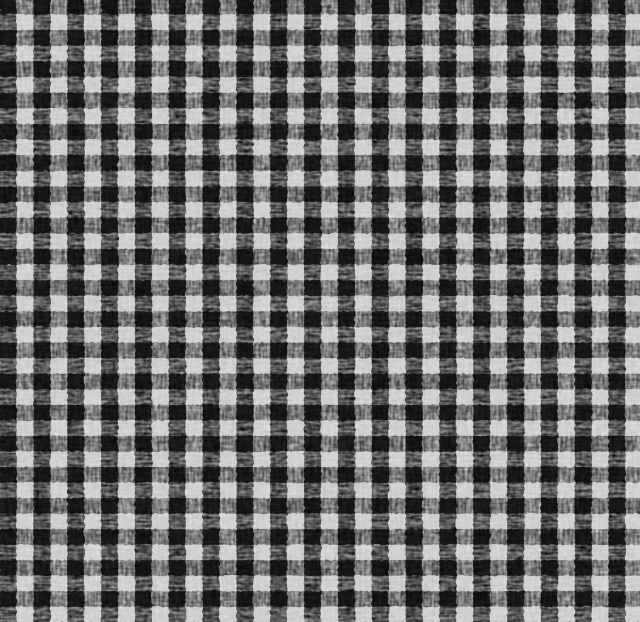
This pattern is drawn by a Shadertoy shader. Its source:

```glsl
#define REPEATS vec2(18.92, 19.95)  // checks across and down
#define STRIPE_CENTRE vec2(0.24, 0.207)
#define STRIPE_HALF 0.25
#define THREADS 230.0
#define DARK 0.085
#define LIGHT 0.815
#define COLUMN_SHARE 0.35  // light yarn showing in dark columns
#define ROW_SHARE 0.54     // light yarn showing in dark rows
#define STREAK 0.55
#define WOBBLE 0.05
#define BOW 0.03

vec2 gradient(vec2 cell) {
    vec3 q = fract(cell.xyx * vec3(0.1031, 0.1030, 0.0973));
    q += dot(q, q.yzx + 33.33);
    float angle = 6.2832 * fract((q.x + q.y) * q.z);
    return vec2(cos(angle), sin(angle));
}

float gradientNoise(vec2 p) {
    vec2 i = floor(p), f = fract(p);
    vec2 u = f * f * f * (f * (f * 6.0 - 15.0) + 10.0);
    vec2 e = vec2(0.0, 1.0);
    float low = mix(dot(gradient(i), f),
                    dot(gradient(i + e.yx), f - e.yx), u.x);
    float high = mix(dot(gradient(i + e.xy), f - e.xy),
                     dot(gradient(i + e.yy), f - e.yy), u.x);
    return mix(low, high, u.y);
}

// Uneven yarn: long streaks along x, broken by shorter slubs
float yarn(vec2 p) {
    return gradientNoise(p * vec2(30.0, THREADS))
         + 0.8 * gradientNoise(p * vec2(120.0, 0.87 * THREADS) + 37.3);
}

// 1 inside the dark stripes, 0 between them
vec2 stripes(vec2 checks, vec2 softness) {
    vec2 fromCentre = abs(fract(checks - STRIPE_CENTRE + 0.5) - 0.5);
    return smoothstep(-softness, softness, STRIPE_HALF - fromCentre);
}

void mainImage(out vec4 fragColor, in vec2 fragCoord) {
    vec2 uv = fragCoord / iResolution.xy;
    uv.y = 1.0 - uv.y;

    // Fine yarn fades out where the canvas cannot resolve it
    vec2 pixelsPerThread = iResolution.xy / THREADS;
    float detail = smoothstep(0.7, 2.0, min(pixelsPerThread.x, pixelsPerThread.y));
    float weft = detail * yarn(uv);
    float warp = detail * yarn(uv.yx + 5.7);
    float cloud = gradientNoise(uv * 9.0) + 0.6 * gradientNoise(uv * 31.0 + 11.0);

    // Check grid, gently bowed, with each thread slightly out of line
    vec2 checks = uv * REPEATS;
    checks.y -= BOW * sin(3.1416 * uv.y);
    checks += WOBBLE * vec2(gradientNoise(uv * vec2(19.0, 150.0)),
                            gradientNoise(uv * vec2(150.0, 20.0) + 71.0));
    vec2 softness = max(0.7 * REPEATS / iResolution.xy, vec2(0.012));
    vec2 dark = stripes(checks, softness);

    // Share of light yarn on the surface of each kind of cell
    float inColumn = COLUMN_SHARE + STREAK * (0.75 * weft + 0.2 * warp) + 0.04 * cloud;
    float inRow = ROW_SHARE + STREAK * (0.65 * warp + 0.35 * weft) + 0.06 * cloud;
    float plain = 0.05 * (weft + warp) + 0.015 * cloud;
    float share = mix(mix(1.0 + plain, inRow, dark.y),
                      mix(inColumn, plain, dark.y), dark.x);

    float tone = clamp(mix(DARK, LIGHT, share), 0.03, 0.88);
    fragColor = vec4(vec3(tone), 1.0);
}
```
